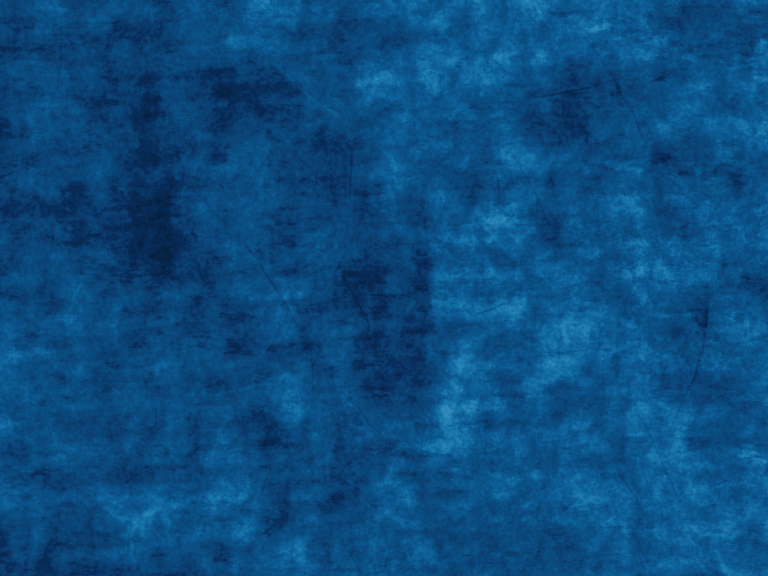
Reproduce this texture procedurally as a Shadertoy shader.

```glsl
// Blue trowelled plaster: cloudy pigment, square-edged smears, dry-brushed
// flecks and hairline scratches are summed into one tone, and that tone
// then picks a colour from a dark-to-light blue ramp.

#define SIDE_LIGHT   1.15  // lighter towards the right
#define CLOUDS       3.1   // broad pigment clouds
#define MOTTLE       3.5   // medium blotches
#define ROUGHNESS    2.5   // small blotches
#define STREAKS      1.9   // upright and level brush drag
#define SMEARS       0.50  // trowel marks
#define SCRATCHES    1.15  // thin lines
#define FLECKS       0.70  // dry-brush flecks
#define GRAIN        1.35  // finest texture
#define TONE_MEAN    2.28  // ramp position of the average tone
#define TONE_SPREAD  1.22  // contrast along the ramp

const vec3 BLUES[6] = vec3[6](
    vec3(0.03, 0.18, 0.36), vec3(0.04, 0.24, 0.43), vec3(0.04, 0.28, 0.48),
    vec3(0.04, 0.32, 0.53), vec3(0.05, 0.37, 0.59), vec3(0.08, 0.44, 0.65));

vec3 hash3(vec2 p) {
    vec3 q = fract(p.xyx * vec3(0.1031, 0.1030, 0.0973));
    q += dot(q, q.yxz + 33.33);
    return fract((q.xxy + q.yzz) * q.zyx);
}

float noise(vec2 p) {
    vec2 i = floor(p), f = fract(p);
    f = f * f * f * (f * (f * 6.0 - 15.0) + 10.0);
    vec2 e = vec2(0.0, 1.0);
    return mix(mix(hash3(i).x, hash3(i + e.yx).x, f.x),
               mix(hash3(i + e).x, hash3(i + e.yy).x, f.x), f.y);
}

// Fractal noise centred on zero
float fbm(vec2 p) {
    float sum = 0.0, amp = 0.5;
    for (int i = 0; i < 5; i++) {
        sum += amp * (noise(p) - 0.5);
        p = p * 2.03 + vec2(17.3, 9.1);
        amp *= 0.58;
    }
    return sum;
}

vec2 turn(vec2 p, float a) {
    float c = cos(a), s = sin(a);
    return vec2(c * p.x + s * p.y, c * p.y - s * p.x);
}

// Block with a crisp left edge that fades out on its other sides
float smear(vec2 d, vec2 halfSize) {
    float crisp = smoothstep(-0.006, 0.006, d.x + halfSize.x);
    float fade = 1.0 - smoothstep(-0.2 * halfSize.x, halfSize.x, d.x);
    return crisp * fade * (1.0 - smoothstep(0.65, 1.0, abs(d.y) / halfSize.y));
}

// Light and dark trowel marks scattered over a jittered grid
float smearField(vec2 p, float scale, float seed) {
    vec2 g = p * scale;
    float sum = 0.0;
    for (int j = -1; j <= 1; j++)
    for (int i = -1; i <= 1; i++) {
        vec2 cell = floor(g) + vec2(i, j);
        vec3 place = hash3(cell + seed), kind = hash3(cell + seed + 41.0);
        vec2 d = turn(g - cell - 0.2 - 0.6 * place.xy, 0.4 * (place.z - 0.5));
        d.x *= kind.x < 0.5 ? -1.0 : 1.0;
        sum += (kind.y * 2.0 - 1.0) * smear(d, mix(vec2(0.2, 0.3), vec2(0.5, 0.65), kind.z));
    }
    return sum;
}

// Bent, tapering lines, mostly dark: shallow rising or steep
float scratchField(vec2 p, float scale, float width, float seed) {
    vec2 g = p * scale;
    float w = max(width, 1.3 / iResolution.y) * scale, sum = 0.0;
    for (int j = -1; j <= 1; j++)
    for (int i = -1; i <= 1; i++) {
        vec2 cell = floor(g) + vec2(i, j);
        vec3 place = hash3(cell + seed), kind = hash3(cell + seed + 73.0);
        float angle = place.z < 0.45 ? 0.1 + 1.1 * kind.x : 1.2 + 1.3 * kind.x;
        vec2 d = turn(g - cell - 0.1 - 0.8 * place.xy, angle);
        d.y += (kind.y - 0.5) * 0.5 * d.x * d.x;
        float along = clamp(abs(d.x) / mix(0.2, 0.85, kind.z * kind.z), 0.0, 1.0);
        float line = (1.0 - smoothstep(0.0, w, abs(d.y))) * (1.0 - along * along);
        sum += line * (kind.y > 0.7 ? 0.6 : -1.0) * step(fract(place.z * 7.0), 0.8);
    }
    return sum;
}

void mainImage(out vec4 fragColor, in vec2 fragCoord) {
    vec2 p = fragCoord / iResolution.y;
    float side = fragCoord.x / iResolution.x - 0.5;
    vec2 warp = vec2(fbm(p * 4.0 + 3.0), fbm(p * 4.0 + 31.0));
    vec2 ragged = p + 0.04 * vec2(fbm(p * 22.0), fbm(p * 22.0 + 50.0));

    // Clouds, blotches and brush drag
    float tone = SIDE_LIGHT * side;
    tone += CLOUDS * fbm(p * 2.8 + 0.7 * warp + 12.0);
    tone += MOTTLE * fbm(turn(p, 0.5) * 9.0 + 2.0 * warp);
    tone += ROUGHNESS * fbm(turn(p, 0.9) * 32.0 + 3.0 * warp + 230.0);
    tone += STREAKS * fbm(p * vec2(22.0, 5.0) + 1.5 * warp + 60.0);
    tone += STREAKS * fbm(turn(p, 0.06) * vec2(6.0, 38.0) + 0.6 * warp + 90.0);

    // Trowel marks, with one pale block meeting a dark one
    float marks = smearField(ragged, 2.8, 5.0) + 0.8 * smearField(ragged, 6.5, 19.0);
    marks += 1.6 * smear(ragged - vec2(0.92, 0.41), vec2(0.175, 0.26));
    marks -= 1.5 * smear(vec2(0.66, 0.52) - ragged, vec2(0.085, 0.18));
    tone += SMEARS * marks * (1.0 + 2.5 * fbm(p * 24.0 + 7.0));

    // Dry-brush flecks: pale on the lit side, dark along level ridges
    float dry = fbm(ragged * vec2(34.0, 52.0) + 140.0);
    float worn = smoothstep(-0.05, 0.15, fbm(p * 5.0 + 200.0) + 0.25 * side);
    tone += FLECKS * worn * smoothstep(0.04, 0.14, dry) * (0.7 + side);
    tone -= FLECKS * smoothstep(0.11, 0.24, fbm(p * vec2(26.0, 80.0) + 170.0));

    // Scratches, broken up by noise
    vec2 bent = p + 0.03 * warp;
    float lines = scratchField(bent, 4.0, 0.0035, 11.0) + 0.7 * scratchField(bent, 8.0, 0.0025, 29.0);
    lines += 0.6 * scratchField(bent, 2.7, 0.012, 47.0);
    tone += SCRATCHES * lines * smoothstep(0.15, 0.6, noise(p * 22.0));

    // Fine grain
    tone += GRAIN * (0.5 * noise(p * 110.0) + 0.7 * noise(turn(p, 0.7) * 230.0) - 0.6);

    // Tone to colour
    float level = TONE_MEAN + TONE_SPREAD * tone;
    vec3 color = BLUES[0];
    for (int i = 1; i < 6; i++)
        color = mix(color, BLUES[i], clamp(level - float(i - 1), 0.0, 1.0));
    color *= 1.0 + 0.15 * clamp(level, -2.0, 0.0);
    color += vec3(0.07, 0.06, 0.05) * clamp(level - 5.0, 0.0, 2.0);
    fragColor = vec4(color, 1.0);
}
```
